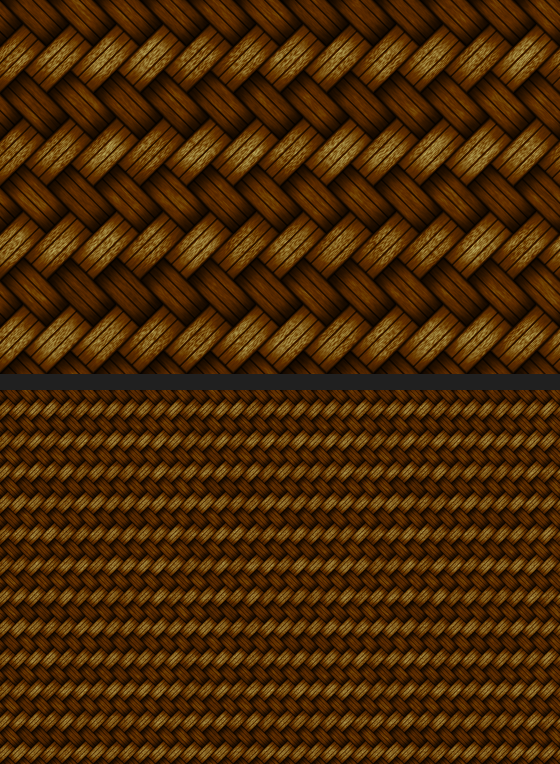
Top, the tile; bottom, the same tile 3 across and 3 down.
Reproduce this pattern procedurally as a WebGL 2 fragment shader.

```glsl
#version 300 es
precision highp float;
// Diagonal two-over-two basket weave of light and dark slatted wood strips.

uniform vec2 u_resolution;
out vec4 fragColor;

uint scramble(uint n) {
    n = (n ^ 61u) ^ (n >> 16u);
    n *= 9u;
    n ^= n >> 4u;
    n *= 668265u;
    return n ^ (n >> 15u);
}

float hash(vec2 cell, float seed) {
    uvec2 c = uvec2(ivec2(cell) + 4096);
    uint n = scramble(c.x + scramble(c.y + scramble(uint(seed) + 17u)));
    return float(n & 65535u) / 65536.0;
}

vec2 gradient(vec2 cell, float seed) {
    float angle = 6.28319 * hash(cell, seed);
    return vec2(cos(angle), sin(angle));
}

float gradientNoise(vec2 p, float seed) {
    vec2 i = floor(p), f = p - i;
    vec2 w = f * f * f * (f * (f * 6.0 - 15.0) + 10.0);
    float a = dot(gradient(i, seed), f);
    float b = dot(gradient(i + vec2(1, 0), seed), f - vec2(1, 0));
    float c = dot(gradient(i + vec2(0, 1), seed), f - vec2(0, 1));
    float d = dot(gradient(i + vec2(1, 1), seed), f - vec2(1, 1));
    return mix(mix(a, b, w.x), mix(c, d, w.x), w.y);
}

// Black through orange brown to pale straw
vec3 woodColor(float tone) {
    return vec3(tone, 0.46 * tone + 0.92 * max(tone - 0.37, 0.0), 1.2 * max(tone - 0.42, 0.0));
}

void main() {
    // 12 strips across, 4 pairs of rows down, on axes turned by 45 degrees
    vec2 p = gl_FragCoord.xy / u_resolution * vec2(12, 8);
    vec2 diagonal = vec2(p.x + p.y, p.y - p.x);
    vec2 strip = floor(diagonal);
    bool isLight = mod(strip.x + strip.y, 4.0) < 2.0;

    // Block coordinates: x along the wood (0 to 2), y across it (0 to 1)
    vec2 block, center;
    if (isLight) {
        block = vec2(mod(diagonal.x + strip.y, 4.0), diagonal.y - strip.y);
        center = vec2(diagonal.x - block.x + 1.0, strip.y + 0.5);
    } else {
        block = vec2(mod(diagonal.y + strip.x, 4.0) - 2.0, diagonal.x - strip.x);
        center = vec2(strip.x + 0.5, diagonal.y - block.x + 1.0);
    }

    // Seed of each block, wrapped at the canvas edges
    vec2 home = 0.5 * vec2(center.x - center.y, center.x + center.y);
    vec2 id = floor(mod(floor(home * 4.0 + 0.5) + 0.5, vec2(48, 32)));
    float seed = id.x + 48.0 * id.y;

    // Three slats with slightly uneven grooves
    float groove1 = 0.33 + 0.08 * (hash(vec2(1, 0), seed) - 0.5);
    float groove2 = 0.67 + 0.08 * (hash(vec2(2, 0), seed) - 0.5);
    float slat = step(groove1, block.y) + step(groove2, block.y);
    float grooveDistance = min(abs(block.y - groove1), abs(block.y - groove2));

    // Grain: soft patches, long streaks and fine flecks
    float patches = gradientNoise(block * vec2(1.3, 3.0), seed);
    float streaks = gradientNoise(block * vec2(2.0, 15.0) + 40.0, seed);
    float flecks = gradientNoise(block * vec2(8.0, 24.0) + 90.0, seed);

    // Distances to the ends and the long sides
    float endDistance = min(block.x, 2.0 - block.x);
    float sideDistance = min(block.y, 1.0 - block.y);

    float tone = (hash(vec2(3, 0), seed) - 0.5) * 0.07;
    tone += (hash(vec2(4, slat), seed) - 0.5) * 0.05;
    if (isLight) {
        float sheen = smoothstep(0.1, 0.9, endDistance);
        tone += 0.53 + 0.09 * patches + 0.09 * streaks + (0.06 + 0.2 * sheen) * flecks;
        tone *= mix(0.6, 1.0, smoothstep(0.0, 0.75, endDistance));
    } else {
        tone += 0.36 + 0.07 * patches + 0.10 * streaks + 0.06 * flecks;
        tone *= mix(0.28, 1.0, smoothstep(0.0, 0.7, endDistance));
    }

    // Rounded sides, dark gaps and grooves
    tone *= 1.0 - 0.4 * pow(abs(2.0 * block.y - 1.0), 4.0);
    tone *= mix(0.25, 1.0, smoothstep(0.0, 0.07, min(endDistance, sideDistance)));
    tone *= mix(0.3, 1.0, smoothstep(0.005, 0.042, grooveDistance));

    fragColor = vec4(woodColor(max(tone, 0.0)), 1.0);
}
```
